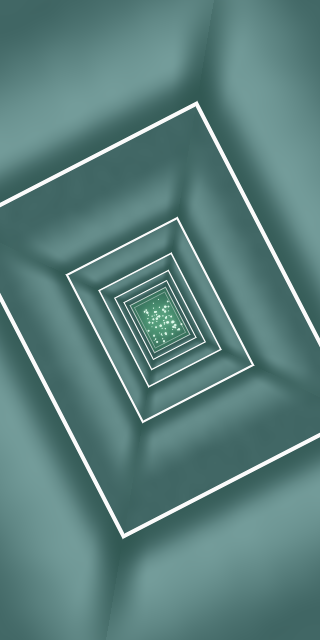
This background is drawn by a WebGL 1 fragment shader. Its source:

```glsl
precision highp float;
// A tilted rectangular tunnel seen head-on: white frames evenly spaced in depth
// shrink as 1/z, the walls between them carry soft glows with shaded corners,
// and a green panel with scattered sparks closes the far end.
uniform vec2 u_resolution;

const float TILT = 0.4765;        // rotation of the tunnel, radians
const float ASPECT = 0.75;        // frame width over height
const float NEAR_DEPTH = 3.647;   // inverse half-height of the first frame
const float DEPTH_STEP = 4.093;   // depth between frames
const float PANEL_FRAME = 5.0;    // frame that holds the end panel
const float LINE_SCALE = 0.0105;  // half line width relative to its frame
const float LINE_MIN = 0.0003;
const float RIDGE = 0.27;         // glow distance from a frame
const float REACH_INNER = 0.72;   // where the glow ends, inner walls
const float REACH_OUTER = 0.90;   // where the glow ends, outermost walls
const float CORNER_WIDTH = 0.24;

const vec3 SHADOW = vec3(0.190, 0.345, 0.322);
const vec3 WALL = vec3(0.240, 0.388, 0.380);
const vec3 GLOW = vec3(0.450, 0.610, 0.602);
const vec3 FRAME = vec3(0.985);
const vec3 PANEL_EDGE = vec3(0.22, 0.45, 0.365);
const vec3 PANEL_CORE = vec3(0.31, 0.60, 0.465);
const vec3 SPARK = vec3(0.90, 1.0, 0.94);

vec2 hash2(vec2 p) {
  vec2 q = vec2(dot(p, vec2(127.1, 311.7)), dot(p, vec2(269.5, 183.3)));
  return fract(sin(q) * 43758.5);
}

float gradientDot(vec2 cell, vec2 offset) {
  return dot(hash2(cell) * 2.0 - 1.0, offset);
}

float gradientNoise(vec2 p) {
  vec2 i = floor(p), f = fract(p);
  vec2 w = f * f * f * (f * (f * 6.0 - 15.0) + 10.0);
  vec2 e = vec2(1.0, 0.0);
  float low = mix(gradientDot(i, f), gradientDot(i + e, f - e), w.x);
  float high = mix(gradientDot(i + e.yx, f - e.yx), gradientDot(i + 1.0, f - 1.0), w.x);
  return mix(low, high, w.y);
}

float frameSize(float index) {
  return 1.0 / (NEAR_DEPTH + DEPTH_STEP * index);
}

float boxDistance(vec2 p, float size) {
  vec2 d = abs(p) - size * vec2(ASPECT, 1.0);
  return max(d.x, d.y);
}

// Wall shading: a ridge of light outside each frame, dark at frame and corners
vec3 wallColor(vec2 p) {
  vec2 q = abs(p) / vec2(ASPECT, 1.0);
  float reach = max(max(q.x, q.y), 0.001);
  float index = max(ceil((1.0 / reach - NEAR_DEPTH) / DEPTH_STEP), 0.0);
  float size = frameSize(index);
  float d = (reach / size - 1.0) * (q.x > q.y ? ASPECT : 1.0);
  float outer = 1.0 - step(0.5, index);

  // Corner shade thins out away from the frame
  float corner = 1.0 - smoothstep(0.0, CORNER_WIDTH, 1.0 - min(q.x, q.y) / reach);
  corner *= 1.0 - smoothstep(0.15, mix(1.3, 0.7, outer), d);
  float grain = gradientNoise(p / size * vec2(5.0, 4.0) + index * 3.1);

  float fade = smoothstep(RIDGE, mix(REACH_INNER, REACH_OUTER, outer), d);
  float glow = smoothstep(0.03, RIDGE, d) * (1.0 - fade);
  glow *= (1.0 - 0.75 * corner) * mix(0.66, 0.92, outer);
  float lift = 0.07 + 0.08 * grain;
  vec3 color = mix(WALL, GLOW, clamp(glow + lift, 0.0, 1.0));

  float shade = 0.6 * (1.0 - smoothstep(0.0, 0.2, d)) + 0.4 * corner;
  shade += 0.05 * max(index - 1.0, 0.0);
  return mix(color, SHADOW, clamp(shade, 0.0, 0.9));
}

// End panel with sparks gathered around its lower middle
vec3 panelColor(vec2 p, float size, float pixel) {
  vec2 q = p / size;
  vec3 color = mix(PANEL_CORE, PANEL_EDGE, smoothstep(0.2, 1.1, length(q)));
  float inner = boxDistance(p, frameSize(PANEL_FRAME + 1.0));
  color = mix(color, PANEL_EDGE, 0.6 * smoothstep(-pixel, pixel, inner));
  float blur = pixel / size;
  for (int i = 0; i < 72; i++) {
    vec2 seed = vec2(float(i), 4.7);
    vec2 spread = mix(hash2(seed), hash2(seed + 31.0), 0.15) * 2.0 - 1.0;
    vec2 center = spread * vec2(0.66, 0.82) + vec2(0.0, -0.06);
    float radius = mix(0.015, 0.05, hash2(seed + 67.0).x);
    float d = length(q - center);
    float spark = 1.0 - smoothstep(radius - blur * 0.6, radius + blur * 0.6, d);
    spark = max(spark, 0.1 * exp(-d * d / (radius * radius * 5.0)));
    color = mix(color, SPARK, spark * 0.9);
  }
  return color;
}

void main() {
  float pixel = 1.0 / u_resolution.y;
  vec2 p = (gl_FragCoord.xy - 0.5 * u_resolution) * pixel;
  float c = cos(TILT), s = sin(TILT);
  p = vec2(c * p.x + s * p.y, c * p.y - s * p.x);

  vec3 color = wallColor(p);
  float panelSize = frameSize(PANEL_FRAME);
  float panelMask = 1.0 - smoothstep(-pixel, pixel, boxDistance(p, panelSize));
  color = mix(color, panelColor(p, panelSize, pixel), panelMask);

  // Frames, fading at the far end
  for (int i = 0; i < 7; i++) {
    float index = float(i), size = frameSize(index);
    float halfWidth = LINE_SCALE * size + LINE_MIN;
    float d = abs(boxDistance(p, size)) - halfWidth;
    float line = 1.0 - smoothstep(-0.6 * pixel, 0.6 * pixel, d);
    color = mix(color, FRAME, line * (1.0 - 0.3 * max(index - 4.0, 0.0)));
  }
  gl_FragColor = vec4(color, 1.0);
}
```
